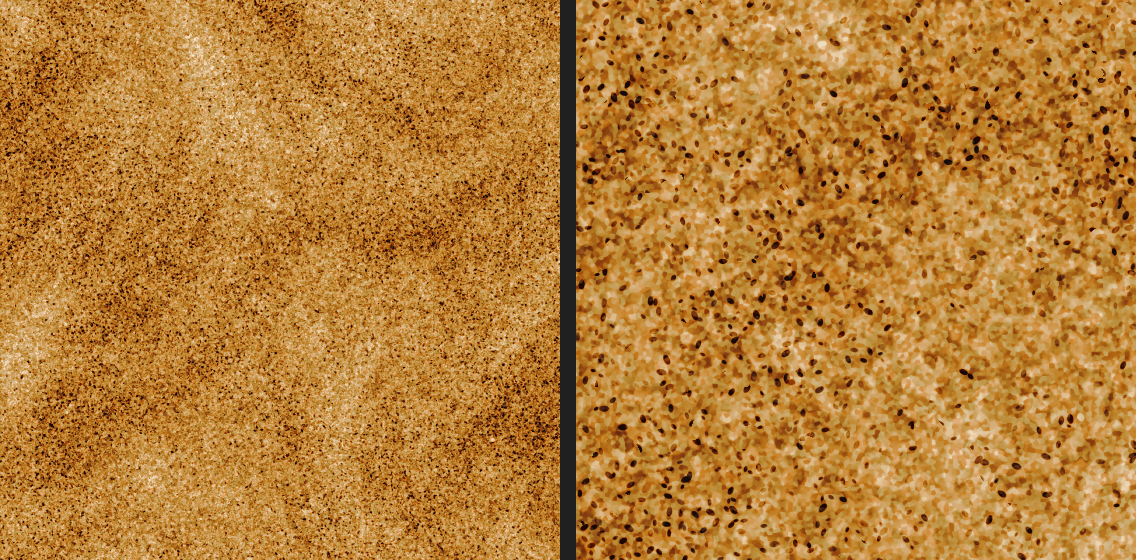
Left, the full canvas; right, a detail of the centre.
A WebGL 1 fragment shader for this texture:

```glsl
precision highp float;
// Weathered ochre stone: a tone built from warped layered sines (stains),
// soft cellular noise (sand grains) and scattered elliptical specks is
// mapped through a ramp from near-black brown to pale cream.
uniform vec2 u_resolution;

vec3 hash3(vec2 p) {
  vec3 q = fract(p.xyx * vec3(0.1031, 0.1030, 0.0973));
  q += dot(q, q.yxz + 33.33);
  return fract((q.xxy + q.yzz) * q.zyx);
}

// Broad mottling: rotated, mutually warped sine waves, about -2 to 2.
float stains(vec2 p, vec2 offset) {
  mat2 turn = mat2(0.8, 0.6, -0.6, 0.8);
  float sum = 0.0;
  float gain = 1.0;
  p = p * 9.0 + offset;
  for (int i = 0; i < 7; i++) {
    p += 0.8 * sin(p.yx * 0.7 + offset.yx);
    sum += gain * sin(p.x) * cos(p.y);
    p = turn * p * 1.7 + offset;
    gain *= 0.8;
  }
  return sum;
}

// Irregular grains: random shades blended by distance to cell points.
float grains(vec2 p) {
  vec2 cell = floor(p);
  float sum = 0.0;
  float total = 0.0;
  for (int y = -1; y <= 1; y++) {
    for (int x = -1; x <= 1; x++) {
      vec2 id = cell + vec2(float(x), float(y));
      vec3 h = hash3(id);
      vec2 d = p - id - h.xy;
      float weight = exp(-9.0 * dot(d, d));
      sum += weight * (2.0 * h.z - 1.0);
      total += weight;
    }
  }
  return sum / max(total, 0.00001);
}

// Scattered ellipses with random radius, angle and strength.
float specks(vec2 p, float density, vec2 radiusRange, float flatness, float pixel) {
  vec2 cell = floor(p);
  float strongest = 0.0;
  for (int y = -1; y <= 1; y++) {
    for (int x = -1; x <= 1; x++) {
      vec2 id = cell + vec2(float(x), float(y));
      vec3 place = hash3(id + 71.0);
      vec3 form = hash3(id + 193.0);
      float angle = 6.2832 * form.x;
      vec2 axis = vec2(cos(angle), sin(angle));
      vec2 d = p - id - place.xy;
      vec2 local = vec2(dot(d, axis), dot(d, vec2(-axis.y, axis.x)));
      float radius = mix(radiusRange.x, radiusRange.y, form.y);
      float edge = (length(local / vec2(1.0, flatness)) - radius) * flatness;
      float cover = clamp(0.5 - edge / pixel, 0.0, 1.0);
      float present = step(place.z, density);
      strongest = max(strongest, present * cover * mix(0.35, 1.0, form.z));
    }
  }
  return strongest;
}

vec3 blend(vec3 below, vec3 above, float tone, float low, float high) {
  return mix(below, above, clamp((tone - low) / (high - low), 0.0, 1.0));
}

vec3 ochreRamp(float tone) {
  vec3 color = vec3(0.10, 0.03, 0.01);
  color = blend(color, vec3(0.33, 0.13, 0.05), tone, -3.2, -2.3);
  color = blend(color, vec3(0.55, 0.25, 0.06), tone, -2.3, -1.5);
  color = blend(color, vec3(0.67, 0.39, 0.08), tone, -1.5, -0.86);
  color = blend(color, vec3(0.75, 0.51, 0.15), tone, -0.86, -0.15);
  color = blend(color, vec3(0.79, 0.60, 0.31), tone, -0.15, 0.63);
  color = blend(color, vec3(0.84, 0.69, 0.49), tone, 0.63, 1.5);
  return blend(color, vec3(0.96, 0.91, 0.80), tone, 1.5, 3.0);
}

void main() {
  float size = min(u_resolution.x, u_resolution.y);
  vec2 uv = gl_FragCoord.xy / size;
  float pixel = 1.0 / size;

  // Stains, slightly drawn out vertically, and grains in two sizes.
  vec2 drawn = uv * vec2(1.0, 0.8);
  float stain = stains(drawn, vec2(1.7, 4.2));
  float dirt = stains(drawn, vec2(5.3, 2.6));
  float sand = grains(uv * 190.0);
  float dust = grains(uv * 400.0 + 37.0);
  float tone = 0.17 + 0.46 * stain + 1.05 * sand + 1.0 * dust;

  // Dark specks gather where the dirt is dense; chips are rare.
  float density = mix(0.12, 0.72, smoothstep(-1.1, 1.3, dirt - 0.3 * stain));
  float dark = specks(uv * 150.0, density, vec2(0.2, 0.46), 0.6, 150.0 * pixel);
  float chip = specks(uv * 20.0 + 9.0, 0.012, vec2(0.05, 0.12), 0.6, 20.0 * pixel);
  tone -= 3.1 * dark + 4.5 * chip;

  // Small pale pebbles.
  float pale = specks(uv * 40.0 + 5.0, 0.025, vec2(0.05, 0.16), 0.8, 40.0 * pixel);
  tone = mix(tone, 2.8, pale);

  // Grains drift between red and olive.
  vec3 warmth = (sand - dust) * vec3(0.02, -0.015, -0.025);
  gl_FragColor = vec4(clamp(ochreRamp(tone) + warmth, 0.0, 1.0), 1.0);
}
```
